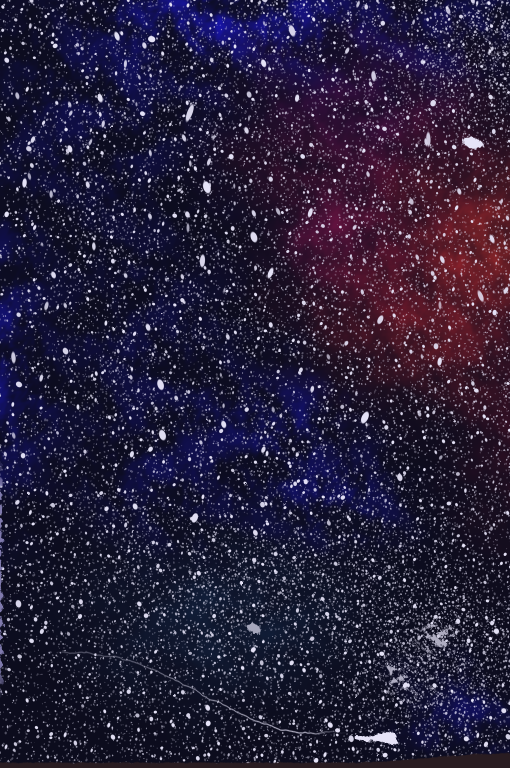
Give the GLSL for this background, as a WebGL 2 fragment shader.

```glsl
#version 300 es
precision highp float;
// Spattered night sky: blue and red nebula clouds, paint-fleck stars and a pale scratch.

#define BASE vec3(0.046, 0.046, 0.112)
#define BLUE vec3(0.030, 0.022, 0.36)
#define CRIMSON vec3(0.21, 0.020, 0.035)
#define EMBER vec3(0.40, 0.085, 0.030)
#define VIOLET vec3(0.065, 0.0, 0.080)
#define TEAL vec3(0.015, 0.055, 0.085)
#define PAINT vec3(0.90, 0.89, 0.97)
#define WARP 0.026
#define STAR_DENSITY 0.60
#define DUST 0.32

uniform vec2 u_resolution;
out vec4 fragColor;

vec3 hash3(vec2 p) {
  vec3 q = fract(p.xyx * vec3(0.1031, 0.1030, 0.0973));
  q += dot(q, q.yxz + 33.33);
  return fract((q.xxy + q.yzz) * q.zyx);
}

// Layered, turning sines, roughly -1 to 1
float waves(vec2 p) {
  float sum = 0.0, amp = 0.5;
  for (int i = 0; i < 5; i++) {
    sum += amp * sin(p.x + 1.7 * sin(p.y)) * cos(p.y + 0.6 * sin(p.x));
    p = mat2(1.5, 1.1, -1.1, 1.5) * p + 2.3;
    amp *= 0.6;
  }
  return sum;
}

float glow(vec2 p, vec2 center, vec2 size) {
  vec2 d = (p - center) / size;
  return exp(-dot(d, d));
}

float fill(float d, float aa) { return 1.0 - smoothstep(-aa, aa, d); }

// Jittered cells of paint flecks; stretch lengthens them near the vertical
float flecks(vec2 p, float cell, float radius, float density, float stretch, float seed) {
  vec2 q = p / cell, home = floor(q);
  float aa = 0.65 / (u_resolution.y * cell), cover = 0.0;
  for (int k = 0; k < 9; k++) {
    vec2 id = home + vec2(k % 3 - 1, k / 3 - 1);
    vec3 h = hash3(id + seed), g = hash3(id + seed + 71.7);
    if (h.z > density) continue;
    float tilt = (g.x - 0.6) * 0.9;
    vec2 d = mat2(cos(tilt), sin(tilt), -sin(tilt), cos(tilt)) * (q - id - h.xy);
    d.y /= 1.0 + stretch * g.y * g.y;
    float r = radius * mix(0.45, 1.0, g.z * g.z);
    r *= 1.0 + 0.09 * sin(2.0 * atan(d.y, d.x + 1e-5) + 6.3 * g.x);
    cover = max(cover, fill(length(d) - r, aa) * mix(0.65, 1.0, g.z));
  }
  return cover;
}

// Clouds of colour on the dark ground
vec3 nebula(vec2 p) {
  vec2 w = p + WARP * vec2(waves(p * 21.0), waves(p.yx * 23.0 + 4.0));
  float mottle = 0.95 + 0.5 * waves(p * 38.0 + 8.0);
  float patches = smoothstep(-0.55, 0.6, waves(p * 31.0 + 3.0)) * 1.5 + 0.15;
  float blue = 0.9 * glow(w, vec2(0.30, 0.985), vec2(0.15, 0.07))
    + 0.3 * glow(w, vec2(0.12, 0.86), vec2(0.13, 0.13))
    + 0.6 * glow(w, vec2(0.0, 0.53), vec2(0.055, 0.18))
    + 0.25 * glow(w, vec2(0.19, 0.54), vec2(0.11, 0.16))
    + 0.5 * glow(w, vec2(0.36, 0.45), vec2(0.08, 0.06))
    + 0.5 * glow(w, vec2(0.43, 0.35), vec2(0.08, 0.055))
    + 0.25 * glow(w, vec2(0.22, 0.37), vec2(0.10, 0.07))
    + 0.4 * glow(w, vec2(0.61, 0.06), vec2(0.08, 0.06))
    + 0.35 * glow(w, vec2(0.59, 0.97), vec2(0.13, 0.07));
  float crimson = 0.7 * glow(w, vec2(0.45, 0.68), vec2(0.08, 0.09))
    + 0.75 * glow(w, vec2(0.56, 0.60), vec2(0.12, 0.11))
    + 0.6 * glow(w, vec2(0.54, 0.80), vec2(0.13, 0.10))
    + 0.25 * glow(w, vec2(0.36, 0.79), vec2(0.07, 0.08))
    + 0.5 * glow(w, vec2(0.66, 0.44), vec2(0.06, 0.14));
  float ember = 0.9 * glow(w, vec2(0.64, 0.69), vec2(0.075, 0.08))
    + 0.35 * glow(w, vec2(0.56, 0.57), vec2(0.10, 0.07));
  float violet = glow(w, vec2(0.46, 0.86), vec2(0.13, 0.09))
    + 0.8 * glow(w, vec2(0.44, 0.70), vec2(0.07, 0.06));
  float teal = glow(w, vec2(0.29, 0.19), vec2(0.16, 0.09));
  return BASE + BLUE * blue * patches + mottle * (CRIMSON * crimson
    + EMBER * ember + VIOLET * violet + TEAL * teal);
}

void main() {
  vec2 p = gl_FragCoord.xy / u_resolution.y;
  float px = 1.0 / u_resolution.y;
  vec3 color = nebula(p);

  // Star flecks, from faint dust to large drops
  float powder = glow(p, vec2(0.56, 0.15), vec2(0.10, 0.09))
    + 0.8 * glow(p, vec2(0.63, 0.95), vec2(0.09, 0.10))
    + 0.45 * glow(p, vec2(0.38, 0.24), vec2(0.22, 0.08));
  float density = STAR_DENSITY * (0.9 + 0.35 * waves(p * 17.0) + 0.5 * powder);
  density *= mix(0.6, 1.0, smoothstep(0.0, 0.13, p.x));
  float upper = smoothstep(0.2, 0.8, p.y);
  float spray = DUST * flecks(p, 0.0055, 0.26, density, 0.3, 197.0);
  spray = max(spray, 0.72 * flecks(p, 0.0065, 0.20, 0.9 * density, 0.4, 11.0));
  spray = max(spray, 0.75 * flecks(p, 0.005, 0.30, 0.7 * powder, 0.3, 29.0));
  spray = max(spray, flecks(p, 0.012, 0.17, 0.9 * density, 0.6, 47.0));
  spray = max(spray, flecks(p, 0.026, 0.12, 0.9 * density, 0.4 + upper, 83.0));
  spray = max(spray, flecks(p, 0.065, 0.068, 0.5, 0.5 + 1.8 * upper, 131.0));

  // Ragged smears of thick paint
  float ragged = 0.007 * waves(p * 170.0);
  float clump = glow(p, vec2(0.57, 0.17), vec2(0.035, 0.03))
    + 0.8 * glow(p, vec2(0.51, 0.12), vec2(0.03, 0.04))
    + 0.6 * glow(p, vec2(0.56, 0.10), vec2(0.03, 0.03));
  spray = max(spray, 0.75 * smoothstep(0.5, 0.9, clump * (0.7 + 0.9 * waves(p * 190.0))));
  vec2 tail = p - vec2(0.483, 0.039);
  float wedge = max(abs(tail.x) - 0.033, abs(tail.y) - 0.004 - 0.16 * tail.x);
  float splash = length((p - vec2(0.614, 0.814)) * vec2(0.5, 1.0)) - 0.007;
  float knot = length(p - vec2(0.332, 0.182)) - 0.008;
  spray = max(spray, fill(min(wedge, splash) + 0.6 * ragged, px));
  spray = max(spray, 0.7 * fill(knot + ragged, px));

  // Thin scratch sloping into the lower smear
  float slope = pow(smoothstep(0.07, 0.40, p.x), 1.4);
  float line = abs(p.y - 0.151 + 0.105 * slope - 0.003 * waves(p.xx * 45.0)) - 0.0007;
  float span = smoothstep(0.07, 0.09, p.x) * (1.0 - smoothstep(0.39, 0.46, p.x));
  spray = max(spray, span * mix(0.35, 0.85, slope) * fill(line, px));
  color = mix(color, PAINT, spray);

  // Worn left border and the brown lower rim
  float wear = smoothstep(0.08, 0.14, p.y) * (1.0 - smoothstep(0.36, 0.41, p.y));
  color = mix(color, vec3(0.5, 0.48, 0.68), wear * fill(p.x - 0.002 - 0.8 * ragged, px));
  float rim = p.y - 0.007 - 0.012 * smoothstep(0.45, 0.66, p.x) - 0.2 * ragged;
  color = mix(color, vec3(0.16, 0.11, 0.13), fill(rim, px));
  fragColor = vec4(color, 1.0);
}
```
